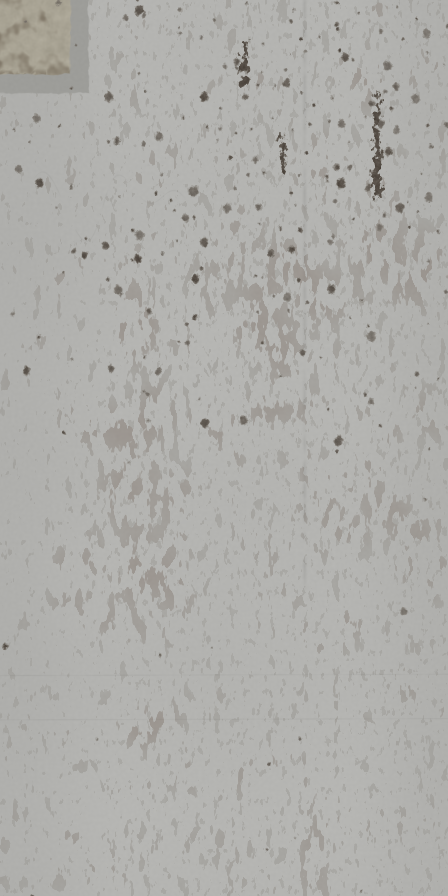
Reproduce this texture procedurally as a Shadertoy shader.

```glsl
const vec3 PAINT = vec3(0.708, 0.708, 0.697);
const vec3 FLAKE_GREY = vec3(0.652, 0.648, 0.632);
const vec3 FLAKE_BROWN = vec3(0.612, 0.590, 0.568);
const vec3 SPOT_RIM = vec3(0.50, 0.48, 0.45);
const vec3 SPOT_CORE = vec3(0.31, 0.28, 0.25);
const vec3 PLASTER = vec3(0.66, 0.64, 0.58);
const vec3 PLASTER_EDGE = vec3(0.615, 0.615, 0.60);
const vec3 PLASTER_STAIN = vec3(0.46, 0.42, 0.36);

const vec2 FLAKE_FREQ = vec2(42.0, 19.0);
const vec2 FLECK_FREQ = vec2(80.0, 45.0);
const float SPARSE_CUT = 0.36;
const float DENSE_CUT = 0.06;
const float FLECK_CUT = 0.31;
const float SPOT_CELL = 0.058;
const float SPOT_RADIUS = 0.0105;
const float SPECK_CELL = 0.034;
const float SPECK_RADIUS = 0.0042;
const float SEAM_X = 0.68;
const vec2 HAIRLINE_Y = vec2(0.492, 0.393);

// Worn areas: centre, radii
const vec4 WORN[8] = vec4[8](
    vec4(0.58, 1.42, 0.16, 0.13), vec4(0.90, 1.42, 0.13, 0.15),
    vec4(0.63, 1.20, 0.07, 0.17), vec4(0.28, 0.98, 0.12, 0.15),
    vec4(0.34, 0.74, 0.11, 0.13), vec4(0.82, 0.86, 0.17, 0.09),
    vec4(0.33, 1.20, 0.05, 0.18), vec4(0.33, 0.37, 0.06, 0.05));

// Dark runs: x, top, bottom, half width
const vec4 RUNS[3] = vec4[3](
    vec4(0.547, 1.90, 1.815, 0.011),
    vec4(0.632, 1.70, 1.62, 0.007),
    vec4(0.842, 1.79, 1.57, 0.011));

vec2 hash2(vec2 p) {
    vec3 q = fract(p.xyx * vec3(0.1031, 0.1030, 0.0973));
    q += dot(q, q.yzx + 33.33);
    return fract((q.xx + q.yz) * q.zy);
}

float corner(vec2 cell, vec2 f, vec2 o) {
    return dot(2.0 * hash2(cell + o) - 1.0, f - o);
}

float gradientNoise(vec2 p) {
    p += 57.0;
    vec2 i = floor(p), f = p - i;
    vec2 u = f * f * f * (f * (f * 6.0 - 15.0) + 10.0);
    return mix(mix(corner(i, f, vec2(0, 0)), corner(i, f, vec2(1, 0)), u.x),
               mix(corner(i, f, vec2(0, 1)), corner(i, f, vec2(1, 1)), u.x), u.y);
}

float fbm(vec2 p) {
    return gradientNoise(p) + 0.5 * gradientNoise(p * 2.03 + 11.3)
         + 0.25 * gradientNoise(p * 4.1 + 27.1);
}

float cover(float d, float soft) {
    return smoothstep(soft, -soft, d);
}

float wear(vec2 p) {
    float sum = 0.0;
    for (int i = 0; i < 8; i++) {
        vec2 q = (p - WORN[i].xy) / WORN[i].zw;
        sum += exp(-dot(q, q));
    }
    float patches = gradientNoise(p * vec2(8.0, 5.0)) + 0.4 * gradientNoise(p * vec2(20.0, 6.0));
    float side = smoothstep(0.05, 0.4, p.x) * 0.2;
    return clamp(sum * 0.85 + side + patches * 0.75, 0.0, 1.0);
}

// Signed distance to the nearest scattered spot, and its tone
vec2 spots(vec2 p, float cell, float radius, float share, float seed) {
    vec2 id = floor(p / cell), best = vec2(1.0, 0.0);
    for (int y = -1; y <= 1; y++)
    for (int x = -1; x <= 1; x++) {
        vec2 c = id + vec2(x, y);
        vec2 pos = (c + hash2(c + seed)) * cell;
        vec2 rnd = hash2(c + seed + 41.7);
        float chance = share * mix(0.07, 1.0, smoothstep(0.85, 1.75, pos.y))
                     * mix(0.45, 1.0, smoothstep(0.1, 0.5, pos.x));
        float d = length((p - pos) * vec2(1.0, 0.85)) - radius * mix(0.45, 1.0, rnd.y);
        if (rnd.x < chance && d < best.x) best = vec2(d, fract(rnd.y * 7.3));
    }
    return best;
}

float runs(vec2 p) {
    float d = 1.0;
    for (int i = 0; i < 3; i++) {
        vec4 r = RUNS[i];
        float t = clamp((r.y - p.y) / (r.y - r.z), 0.0, 1.0);
        d = min(d, length(p - vec2(r.x, mix(r.y, r.z, t))) - r.w * mix(0.3, 1.0, t));
    }
    return d + 0.024 * fbm(p * vec2(65.0, 50.0));
}

void mainImage(out vec4 fragColor, in vec2 fragCoord) {
    float px = 1.0 / iResolution.x;
    vec2 p = fragCoord * px;

    // Paint with soft shading and fine grain
    float shade = 0.022 * smoothstep(0.3, 0.0, p.x) + 0.02 * smoothstep(0.75, 1.0, p.x);
    vec3 col = PAINT - shade + 0.010 * gradientNoise(p * 3.0);

    // Flaked paint and small flecks
    float worn = wear(p);
    float flake = cover(mix(SPARSE_CUT, DENSE_CUT, worn) - fbm(p * FLAKE_FREQ), 18.0 * px);
    float fleckCut = FLECK_CUT + 0.12 * smoothstep(0.4, 0.0, p.x) - 0.06 * worn;
    float fleck = cover(fleckCut - fbm(p * FLECK_FREQ + 5.0), 30.0 * px);
    float brown = clamp(worn * 0.65 + 1.2 * gradientNoise(p * 9.0 + 3.0), 0.0, 1.0);
    col = mix(col, FLAKE_GREY - 0.5 * shade, fleck * 0.85);
    col = mix(col, mix(FLAKE_GREY, FLAKE_BROWN, brown) - 0.4 * shade, flake);

    // Vertical seam, level hairlines and a faint looping scratch
    float broken = smoothstep(-0.25, 0.2, gradientNoise(p * vec2(9.0, 24.0)));
    col -= 0.05 * broken * cover(abs(p.x - SEAM_X) - 0.003, 0.003 + px) * smoothstep(0.66, 0.72, p.y);
    vec2 level = abs(p.y - HAIRLINE_Y - 0.003 * p.x);
    col -= 0.035 * cover(min(level.x, level.y) - 0.001, px) * (0.4 + 0.6 * broken);
    float phase = p.x * 34.0 + 3.0 * p.y;
    float curve = p.y - 1.55 - 0.09 * sin(phase) * sin(p.x * 9.0);
    float slope = length(vec2(3.06 * cos(phase) * sin(p.x * 9.0), 1.0));
    float span = smoothstep(0.06, 0.1, p.x) * smoothstep(0.46, 0.4, p.x);
    col -= 0.03 * span * broken * cover(abs(curve) / slope - 0.001, px);

    // Plaster remnant in the upper left corner
    vec2 q = p + 0.006 * vec2(fbm(p * 30.0), fbm(p * 30.0 + 9.0));
    float outer = max(q.x - 0.198, 1.792 - q.y);
    float inner = max(q.x - 0.158, 1.834 - q.y);
    float stain = smoothstep(0.05, 0.4, fbm(p * 16.0 + 2.0) + 0.16 * smoothstep(0.12, 0.0, p.x));
    float rim = smoothstep(0.014, 0.0, abs(q.y - 1.836)) * smoothstep(-0.2, 0.2, fbm(p * 35.0));
    vec3 plaster = PLASTER + 0.05 * fbm(p * 40.0);
    plaster = mix(plaster, PLASTER_STAIN, max(stain * 0.75, rim * 0.6));
    col = mix(col, PLASTER_EDGE, cover(outer, px));
    col = mix(col, plaster, cover(inner, px));

    // Dark spots, specks and runs
    float ragged = 0.005 * fbm(p * 110.0);
    vec2 spot = spots(p, SPOT_CELL, SPOT_RADIUS, 0.34, 3.0);
    vec2 speck = spots(p, SPECK_CELL, SPECK_RADIUS, 0.26, 71.0);
    if (speck.x < spot.x) spot = speck;
    float run = runs(p);
    if (run < spot.x) spot = vec2(run, 0.9);
    float d = spot.x + ragged;
    float core = smoothstep(0.001, -0.005, d) * mix(0.45, 1.0, spot.y);
    vec3 dirt = mix(SPOT_RIM, SPOT_CORE, core) + 0.09 * fbm(p * 95.0 + 4.0);
    col = mix(col, dirt, cover(d, 0.7 * px + 0.0008) * mix(0.75, 1.0, spot.y));

    col += 0.012 * gradientNoise(p * 120.0);
    fragColor = vec4(col, 1.0);
}
```
